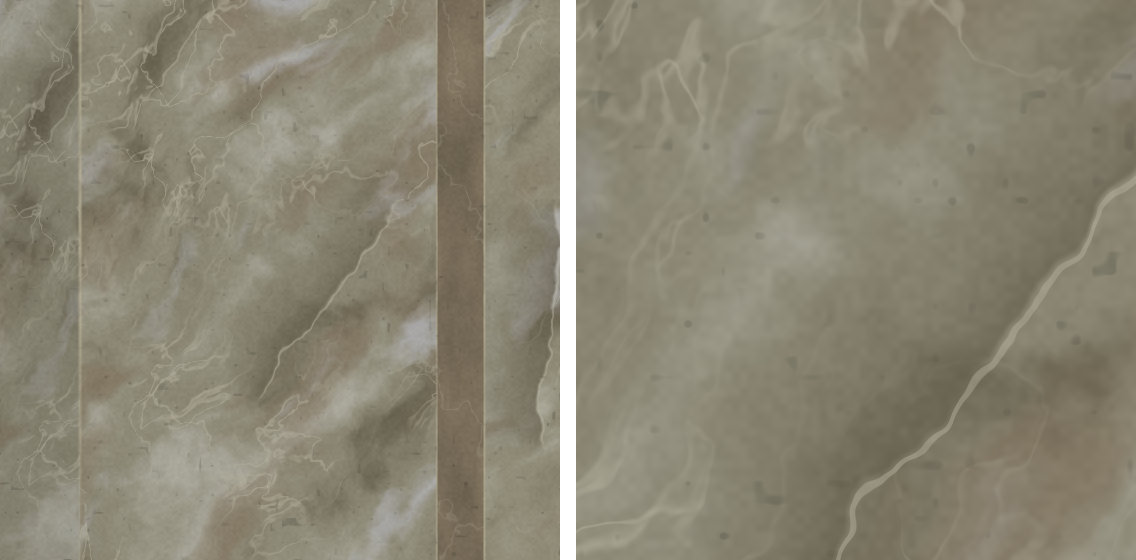
Left: the whole. Right: its middle third, enlarged.
A WebGL 1 fragment shader for this texture:

```glsl
precision highp float;
// Polished grey-green marble: three slabs, a thin pale joint and a dark inlaid strip.
// Stretched, warped noise makes the diagonal clouds, ridged noise the pale veins,
// and wavy one-sided edges the dark fractures.
uniform vec2 u_resolution;

const vec3 SHADOW = vec3(0.41, 0.385, 0.315);
const vec3 STONE = vec3(0.545, 0.53, 0.455);
const vec3 PALE = vec3(0.665, 0.66, 0.61);
const vec3 RUST = vec3(0.50, 0.44, 0.36);
const vec3 QUARTZ = vec3(0.69, 0.69, 0.70);
const vec3 VEIN = vec3(0.70, 0.685, 0.61);
const vec3 INLAY = vec3(0.465, 0.42, 0.345);
const vec3 GROUT = vec3(0.71, 0.68, 0.58);

const float JOINT_X = 0.143;
const float JOINT_HALF = 0.0026;
const float STRIP_LEFT = 0.780;
const float STRIP_RIGHT = 0.865;
const float STRIP_EDGE_HALF = 0.0017;
const vec2 GRAIN_DIR = vec2(0.64, 0.768);

float hash(vec2 p) {
  vec3 q = fract(vec3(p.xyx) * 0.1031);
  q += dot(q, q.yzx + 33.33);
  return fract((q.x + q.y) * q.z);
}

float noise(vec2 p) {
  vec2 i = floor(p), f = fract(p);
  f = f * f * (3.0 - 2.0 * f);
  return mix(mix(hash(i), hash(i + vec2(1.0, 0.0)), f.x),
             mix(hash(i + vec2(0.0, 1.0)), hash(i + 1.0), f.x), f.y);
}

float fbm(vec2 p) {
  float sum = 0.0, amp = 0.516;
  for (int i = 0; i < 5; i++) {
    sum += amp * noise(p);
    p = mat2(0.8, 0.6, -0.6, 0.8) * p * 2.03 + 17.3;
    amp *= 0.5;
  }
  return sum;
}

// Thin bright line where a noise field crosses its middle value
float ridge(vec2 p, float width) {
  return 1.0 - smoothstep(0.0, width, abs(fbm(p) - 0.5));
}

float line(float x, float center, float halfWidth, float px) {
  return 1.0 - smoothstep(halfWidth - px, halfWidth + px, abs(x - center));
}

// Dark lens on one side of a wavy edge, with a fine pale rim on the other
vec3 fracture(vec3 col, vec2 p, vec2 start, vec2 dir, float len, float reach, float px) {
  vec2 d = p - start;
  float along = dot(d, dir);
  float side = dot(d, vec2(-dir.y, dir.x));
  side += 0.045 * (fbm(vec2(along * 9.0, 4.0)) - 0.5) + 0.008 * (noise(p * 60.0) - 0.5);
  float ends = smoothstep(0.0, 0.05, along) * (1.0 - smoothstep(len - 0.05, len, along));
  float patchy = smoothstep(0.25, 0.6, noise(vec2(along * 14.0, 2.0)));
  float dark = smoothstep(-px, 0.004 + px, side) * exp(-max(side, 0.0) / reach);
  col = mix(col, SHADOW, 0.75 * ends * dark * (0.45 + 0.55 * patchy));
  float rim = line(side, -0.002, 0.0018, px);
  return mix(col, VEIN, 0.5 * ends * rim * (0.4 + 0.6 * patchy));
}

vec3 marble(vec2 p, vec2 seed) {
  vec2 q = p + seed;
  vec2 warp = vec2(fbm(q * 5.0), fbm(q * 5.0 + 31.7)) - 0.5;
  vec2 w = q + 0.16 * warp;
  vec2 grain = vec2(dot(w, GRAIN_DIR), dot(w, vec2(-GRAIN_DIR.y, GRAIN_DIR.x)));

  // Clouds stretched along the grain
  float tone = 0.53 + 1.25 * (fbm(grain * vec2(3.5, 9.0)) - 0.5)
                    + 0.5 * (fbm(w * 22.0) - 0.5);
  vec3 col = mix(SHADOW, STONE, smoothstep(0.0, 0.52, tone));
  col = mix(col, PALE, smoothstep(0.48, 1.05, tone));
  float rust = smoothstep(0.5, 0.72, fbm(grain * vec2(4.0, 10.0) + 51.0));
  col = mix(col, RUST, 0.55 * rust);

  // Milky quartz patches
  float milk = smoothstep(0.58, 0.8, fbm(grain * vec2(5.0, 10.0) + 83.0));
  col = mix(col, QUARTZ, 0.8 * milk);

  // Two vein families, each fading in and out
  float fade = smoothstep(0.42, 0.68, fbm(q * 6.0 + 9.0));
  float longVeins = ridge(grain * vec2(4.0, 11.0) + 120.0, 0.022);
  float netVeins = ridge(w * 9.0 + 64.0, 0.02);
  col = mix(col, VEIN, 0.5 * longVeins * (0.2 + 0.8 * fade));
  return mix(col, VEIN, 0.55 * netVeins * fade);
}

void main() {
  vec2 p = gl_FragCoord.xy / u_resolution;
  float px = 0.75 / u_resolution.x;

  // Slabs: each cut from another part of the stone
  float rightSide = step(STRIP_RIGHT, p.x);
  float leftSide = 1.0 - step(JOINT_X, p.x);
  vec3 col = marble(p, vec2(3.0) + rightSide * vec2(2.3, 5.1) + leftSide * vec2(0.2, 0.1));
  col *= 1.0 - 0.07 * leftSide + 0.03 * rightSide;
  if (rightSide > 0.5) col = fracture(col, p, vec2(0.968, 0.18), vec2(0.05, 0.999) * vec2(1.0, 1.0), 0.48, -1.0 * -0.09, px);
  else col = fracture(col, p, vec2(0.45, 0.27), vec2(0.566, 0.825), 0.47, 0.05, px);

  // Dark inlaid strip
  float strip = smoothstep(STRIP_LEFT - px, STRIP_LEFT + px, p.x)
              * (1.0 - smoothstep(STRIP_RIGHT - px, STRIP_RIGHT + px, p.x));
  vec3 inlay = INLAY * (1.0 + 0.45 * (fbm(p * vec2(16.0, 7.0) + 5.0) - 0.5));
  inlay = mix(inlay, VEIN, 0.2 * ridge(p * 8.0 + 40.0, 0.015));
  col = mix(col, inlay, strip);

  // Worn joints
  float wear = 0.55 + 0.45 * noise(vec2(p.y * 45.0, 7.0));
  float joint = line(p.x, JOINT_X, JOINT_HALF, 2.0 * px) * mix(0.3, 0.85, smoothstep(0.05, 0.4, p.y));
  float edges = max(0.65 * line(p.x, STRIP_LEFT, STRIP_EDGE_HALF, px),
                    0.85 * line(p.x, STRIP_RIGHT, STRIP_EDGE_HALF, px));
  col = mix(col, GROUT, wear * max(joint, edges));

  // Fine grain and pits
  col += 0.03 * (noise(p * 210.0) - 0.5);
  col *= 1.0 - 0.16 * smoothstep(0.86, 0.97, noise(p * 95.0 + 13.0)) * noise(p * 12.0);
  gl_FragColor = vec4(col, 1.0);
}
```
